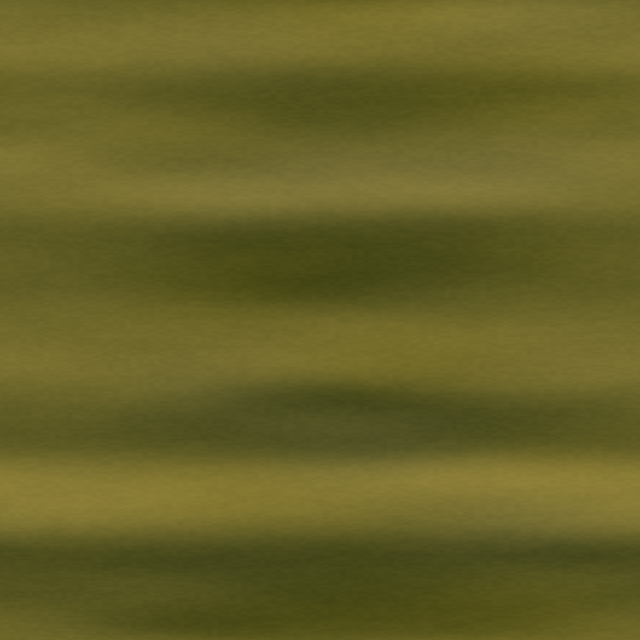
Write a WebGL 2 fragment shader that draws this texture.

```glsl
#version 300 es
precision highp float;

uniform vec2 u_resolution;
out vec4 fragColor;

const float TAU = 6.2831853;
const vec3 MOSS = vec3(0.255, 0.266, 0.092);
const vec3 OCHRE = vec3(0.540, 0.487, 0.212);

float hash(float n) {
    return fract(sin(n * 91.73) * 4375.85);
}

float hash2(vec2 cell) {
    vec3 q = fract(cell.xyx * vec3(0.1031, 0.1030, 0.0973));
    q += dot(q, q.yzx + 33.33);
    return fract((q.x + q.y) * q.z);
}

// Cosine with its crest at the given position
float wave(float position, float crest, float period) {
    return cos(TAU * (position - crest) / period);
}

// Smooth cell noise from -1 to 1
float cellNoise(vec2 p) {
    vec2 cell = floor(p);
    vec2 f = smoothstep(0.0, 1.0, fract(p));
    float low = mix(hash2(cell), hash2(cell + vec2(1.0, 0.0)), f.x);
    float high = mix(hash2(cell + vec2(0.0, 1.0)), hash2(cell + 1.0), f.x);
    return 2.0 * mix(low, high, f.y) - 1.0;
}

// Broad horizontal bands, stronger toward the bottom and fading sideways at the top
float bands(vec2 p) {
    float bend = 0.004 * wave(p.x, 0.3, 1.0) + 0.006 * wave(p.y, 0.45, 0.7);
    bend += 0.045 * (1.0 - smoothstep(0.0, 0.12, p.y));
    float topStrength = 0.16 - 0.13 * wave(p.x, 0.06, 1.0);
    float strength = mix(0.38, topStrength, p.y);
    return -strength * wave(p.y + bend, 0.108, 0.241);
}

// Thin layered streaks that swell and fade along x
float streaks(vec2 p, float seed, int layers, float baseFrequency) {
    float sum = 0.0;
    for (int i = 0; i < layers; i++) {
        float n = float(i);
        float phase = hash(seed + n);
        float drift = hash(seed + n + 17.0);
        float frequency = baseFrequency + 1.35 * n;
        float cycles = 1.0 + mod(n, 2.0);
        float sway = 0.08 * wave(p.x, drift, 1.0);
        float swell = 0.55 + 0.45 * wave(p.x * cycles, phase, 1.0);
        sum += swell * sin(TAU * (frequency * p.y + sway + phase)) / (1.0 + 0.25 * n);
    }
    return sum;
}

// Faint hair-thin fibres lying along x
float fibres(vec2 p) {
    float fine = cellNoise(p * vec2(110.0, 310.0));
    float coarse = cellNoise(p * vec2(24.0, 120.0) + 31.0);
    return 0.65 * fine + 0.35 * coarse;
}

// Raises contrast while softening the light end
float shapeTone(float tone) {
    float offset = tone - 0.5;
    return 0.5 + 1.1 * offset - 0.3 * (offset * offset - 0.055);
}

void main() {
    vec2 p = gl_FragCoord.xy / u_resolution;

    // Lightness: bands, a slow vertical change, lighter sides, fine streaks
    float tone = 0.515 + bands(p);
    tone += 0.075 * wave(p.y, 0.85, 0.6);
    tone += 0.07 * wave(p.x, 0.02, 1.0);
    tone += 0.08 * streaks(p, 3.0, 7, 5.6);
    tone = clamp(shapeTone(tone), -0.06, 1.04) + 0.075 * fibres(p);

    // Slow shifts between clear and greyish olive
    float greyness = streaks(p, 41.0, 3, 2.3);
    vec3 color = mix(MOSS, OCHRE, tone);
    color += greyness * vec3(0.0, 0.002, 0.016);

    fragColor = vec4(color, 1.0);
}
```
